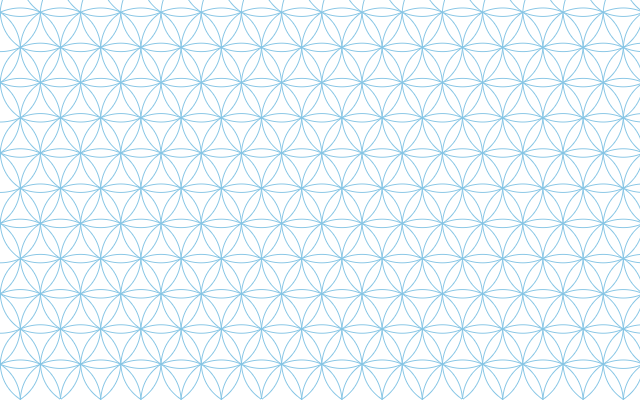
Write a WebGL 1 fragment shader that draws this pattern.

```glsl
precision highp float;
// Thin blue lens-shaped petals on a white ground, joining the points of a
// triangular lattice into six-petalled rosettes. Each petal is a pair of
// parabolic arcs over one lattice edge, gathered from the nearby points.

uniform vec2 u_resolution;

// Lengths are in canvas heights.
const vec2 CELL = vec2(0.1005, 0.0880);     // point spacing, row spacing
const vec2 ORIGIN = vec2(0.0005, 0.0015);
const float TOP_ROW = 11.0;
const float LINE_WIDTH = 0.00235;
const float FLAT_BULGE = 0.105;             // half width over petal length
const float SLANT_BULGE = 0.123;
const vec3 GROUND = vec3(1.0);
const vec3 LINE = vec3(0.52, 0.77, 0.895);

// Coverage of one arc spanning from the origin to chord; side is +1 or -1.
float arc(vec2 p, vec2 chord, float bulge, float side, float pixel) {
  float len = length(chord);
  vec2 along = chord / len;
  float s = dot(p, along) / len - 0.5;
  float n = dot(p, vec2(-along.y, along.x));
  float curve = side * bulge * len * (1.0 - 4.0 * s * s);
  float slope = 8.0 * bulge * s;
  float d = abs(n - curve) / sqrt(1.0 + slope * slope);
  float cover = (0.5 * LINE_WIDTH - d) / pixel + 0.5;
  return clamp(cover, 0.0, min(1.0, LINE_WIDTH / pixel)) * step(abs(s), 0.5);
}

// Half-cell shift of the even rows.
float rowShift(float row) {
  return 0.5 * (1.0 - mod(row, 2.0));
}

void main() {
  float pixel = 1.0 / u_resolution.y;
  vec2 p = gl_FragCoord.xy * pixel - ORIGIN;
  float baseRow = floor(p.y / CELL.y);
  float clear = 1.0;

  for (int j = 0; j < 2; j++) {
    float row = baseRow + float(j);
    float shift = rowShift(row);
    float baseColumn = floor(p.x / CELL.x - shift);

    for (int i = -1; i < 2; i++) {
      vec2 point = vec2(baseColumn + float(i) + shift, row) * CELL;
      vec2 q = p - point;

      for (int k = 0; k < 2; k++) {
        float side = 1.0 - 2.0 * float(k);

        // Flat petals: none on the lowest row, open at the left border.
        bool openEnd = point.x < -0.25 * CELL.x && side > 0.0;
        if (row > 0.5 && !openEnd) {
          clear *= 1.0 - arc(q, vec2(CELL.x, 0.0), FLAT_BULGE, side, pixel);
        }

        // Slanted petals: only one arc of each remains above the top row.
        bool cutTop = row > TOP_ROW - 0.5 && side < 0.0;
        if (row > -0.5 && !cutTop) {
          vec2 rise = vec2(0.5, 1.0) * CELL;
          clear *= 1.0 - arc(q, rise, SLANT_BULGE, side, pixel);
          clear *= 1.0 - arc(q, vec2(-rise.x, rise.y), SLANT_BULGE, side, pixel);
        }
      }
    }
  }

  gl_FragColor = vec4(mix(LINE, GROUND, clear), 1.0);
}
```
